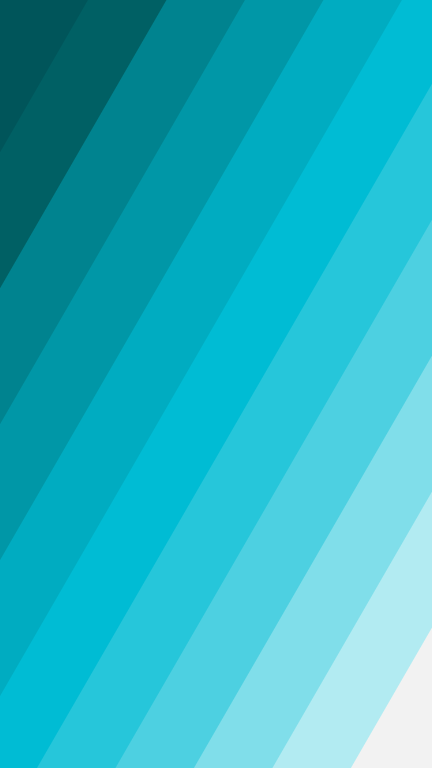
A WebGL 2 fragment shader for this background:

```glsl
#version 300 es
precision highp float;
// Diagonal paper-flat stripes stepping from deep teal through cyan to near white.

uniform vec2 u_resolution;
out vec4 fragColor;

const int BAND_COUNT = 11;
const float STRIPE_ANGLE = radians(60.0); // slope of the stripe edges
const float FIRST_EDGE = 0.0992;          // distance from the top left corner
const float BAND_WIDTH = 0.0885;          // in canvas heights

// Stripe colours from the top left to the bottom right
const vec3 BAND_COLORS[BAND_COUNT] = vec3[](
    vec3(0.000, 0.333, 0.353),
    vec3(0.000, 0.376, 0.392),
    vec3(0.000, 0.514, 0.561),
    vec3(0.000, 0.592, 0.655),
    vec3(0.000, 0.675, 0.757),
    vec3(0.000, 0.737, 0.831),
    vec3(0.149, 0.776, 0.855),
    vec3(0.302, 0.816, 0.882),
    vec3(0.502, 0.871, 0.918),
    vec3(0.698, 0.922, 0.949),
    vec3(0.949, 0.949, 0.949)
);

// Distance of a point from a line through the origin at the given angle
float lineDistance(vec2 point, float angle) {
    return dot(point, vec2(sin(angle), -cos(angle)));
}

// Antialiased step: 0 before the edge, 1 after it
float softStep(float edge, float value, float pixel) {
    return clamp((value - edge) / pixel + 0.5, 0.0, 1.0);
}

// Layer each stripe over the ones before it
vec3 stripes(float across, float firstEdge, float bandWidth, float pixel) {
    vec3 color = BAND_COLORS[0];
    for (int i = 1; i < BAND_COUNT; i++) {
        float edge = firstEdge + float(i - 1) * bandWidth;
        color = mix(color, BAND_COLORS[i], softStep(edge, across, pixel));
    }
    return color;
}

void main() {
    // Units of canvas height, measured from the top left corner
    float pixel = 1.0 / u_resolution.y;
    vec2 point = gl_FragCoord.xy * pixel - vec2(0.0, 1.0);

    float across = lineDistance(point, STRIPE_ANGLE);
    fragColor = vec4(stripes(across, FIRST_EDGE, BAND_WIDTH, pixel), 1.0);
}
```
